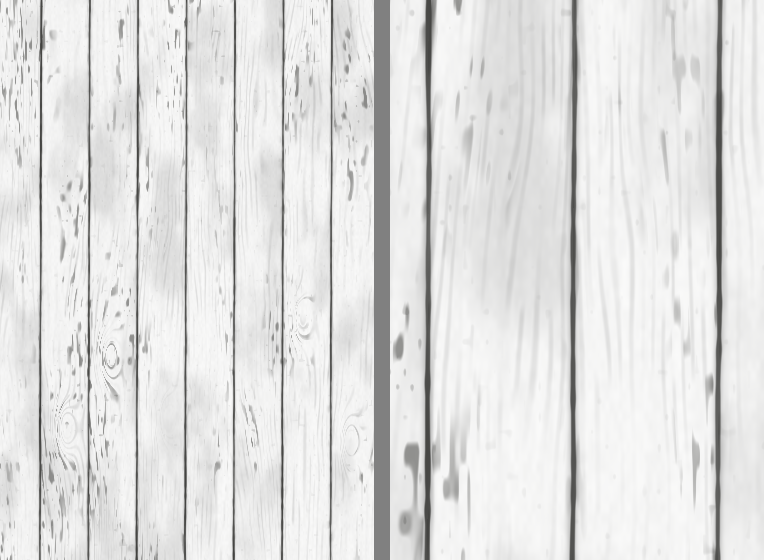
Left: the whole. Right: its middle third, enlarged.
Reproduce this texture procedurally as a WebGL 2 fragment shader.

```glsl
#version 300 es
precision highp float;
// White-painted upright boards: eight planks parted by seven dark, ragged gaps.
// Each plank gets its own stretched noise field; its contours are the wood grain,
// and thresholded noise along that grain makes the worn flecks and smudges.
uniform vec2 u_resolution;
out vec4 fragColor;

#define PITCH 0.1295        // plank spacing, in canvas widths
#define FIRST_GAP 0.1085    // position of the leftmost gap
#define LEAN 0.0028         // sideways drift of the gaps with height
#define GAP_HALF 0.0022     // half width of a gap
#define GRAIN_DENSITY 85.0  // grain lines per canvas width
#define GRAIN_DEPTH 0.085   // darkness of the pale grain
#define FLECK_DEPTH 0.42    // darkness of worn flecks
#define SMUDGE_DEPTH 0.09   // darkness of cloudy stains

const vec3 PAINT = vec3(0.958, 0.958, 0.956);
const vec3 BARE_WOOD = vec3(0.39, 0.39, 0.38);
const vec3 GAP_DARK = vec3(0.25, 0.25, 0.24);

float hash(vec2 p) {
  vec3 q = fract(vec3(p.xyx) * 0.1031);
  q += dot(q, q.yzx + 33.33);
  return fract((q.x + q.y) * q.z);
}

float noise(vec2 p) {
  vec2 cell = floor(p), f = fract(p);
  f = f * f * (3.0 - 2.0 * f);
  return mix(mix(hash(cell), hash(cell + vec2(1, 0)), f.x),
             mix(hash(cell + vec2(0, 1)), hash(cell + vec2(1, 1)), f.x), f.y);
}

float fbm(vec2 p) {
  float sum = 0.0, weight = 0.5;
  for (int i = 0; i < 4; i++) {
    sum += weight * noise(p);
    p = p * 2.03 + 17.3;
    weight *= 0.5;
  }
  return sum / 0.9375;
}

// Grain coordinate: rises across the plank, bent into arches and around a knot
float grainField(vec2 p, float plank, vec2 shift) {
  float bend = 7.0 * noise(p * vec2(9.0, 1.8) + shift)
             + 0.9 * noise(p * vec2(40.0, 9.0) + shift);
  vec2 knotAt = vec2(FIRST_GAP + (plank + 0.3 + 0.4 * hash(shift + 3.0)) * PITCH,
                     0.3 + 0.4 * hash(shift + 7.0));
  vec2 d = (p - knotAt) / vec2(0.028, 0.065);
  float knot = exp(-dot(d, d)) * step(0.45, hash(shift + 11.0));
  return p.x * GRAIN_DENSITY + bend + 6.0 * knot;
}

// Darkness of the gap at a distance from its centre line
float gapMask(float dist, float gap, float y) {
  float ragged = noise(vec2(y * 70.0, gap * 9.0 + 40.0));
  float slow = noise(vec2(y * 5.0, gap * 13.0 + 70.0));
  float halfWidth = GAP_HALF * (0.65 + 0.4 * ragged + 0.35 * slow);
  float soft = max(0.0009, 0.6 / u_resolution.x);
  float core = 1.0 - smoothstep(halfWidth - soft, halfWidth + soft, dist);
  return core * (0.72 + 0.28 * slow);
}

void main() {
  vec2 p = gl_FragCoord.xy / u_resolution.x;

  // Plank and nearest gap
  float wobble = 0.0012 * (noise(vec2(p.y * 14.0, floor(p.x / PITCH + 0.6) * 5.0)) - 0.5);
  float across = (p.x - FIRST_GAP - LEAN * (p.y - 0.75) + wobble) / PITCH;
  float plank = floor(across);
  float gap = floor(across + 0.5);
  float gapDist = abs(across - gap) * PITCH;
  vec2 shift = floor(90.0 * vec2(hash(vec2(plank + 20.0, 4.0)), hash(vec2(plank + 20.0, 9.0))));

  // Paint: cloudy stains, fine grit and a tone per plank, cleaner to the right
  float cloud = fbm(p * vec2(11.0, 5.0) + shift);
  float grit = noise(p * vec2(260.0, 110.0)) - 0.5;
  float streak = noise(p * vec2(120.0, 5.0) + shift) - 0.5;
  float tone = 0.016 * (p.x - 0.6) + 0.016 * (hash(shift + 5.0) - 0.5);
  vec3 color = PAINT + tone + 0.022 * grit + 0.018 * streak;
  color -= SMUDGE_DEPTH * smoothstep(0.45, 0.8, cloud);

  // Pale grain lines, broken along their length
  float grain = grainField(p, plank, shift);
  float line = 1.0 - smoothstep(0.04, 0.3, abs(fract(grain) - 0.5));
  float broken = smoothstep(0.3, 0.75, noise(vec2(floor(grain) * 3.7, p.y * 16.0) + shift));
  float grainPatch = smoothstep(0.3, 0.65, fbm(p * vec2(9.0, 2.5) + shift + 31.0));
  color -= GRAIN_DEPTH * line * broken * (0.25 + 0.75 * grainPatch);

  // Worn flecks following the grain, clustered in patches and beside gaps
  float wear = smoothstep(0.46, 0.72, fbm(p * vec2(15.0, 3.2) + shift + 53.0) - 0.05 * (p.x - 0.5));
  float edgeWear = 0.6 * exp(-gapDist / 0.005);
  float fleck = smoothstep(0.66, 0.9, noise(vec2(grain * 2.1, p.y * 32.0) + shift));
  float speck = smoothstep(0.86, 0.98, noise(p * vec2(150.0, 75.0) + shift));
  float bare = fleck * min(1.0, wear + edgeWear) + 0.35 * speck * (0.3 + wear);
  color = mix(color, BARE_WOOD, min(1.0, bare) * FLECK_DEPTH * 1.6);

  // Gap with a soft grey shoulder
  color -= 0.2 * exp(-pow(gapDist / 0.0042, 2.0));
  color = mix(color, GAP_DARK, gapMask(gapDist, gap, p.y));

  fragColor = vec4(clamp(color, 0.0, 1.0), 1.0);
}
```
